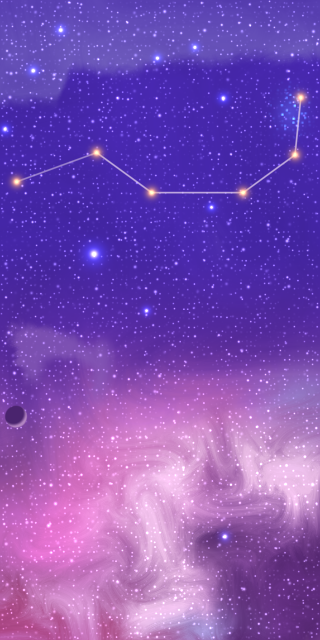
Reproduce this background procedurally as a Shadertoy shader.

```glsl
// A violet night sky: cloud bank above, a zigzag of linked stars, pink nebula below.
// Layered warped sines shape the gas, soft ellipses place its colours,
// and jittered cells scatter the stars. Canvas space is 1 wide by 2 tall.

vec2 hash2(vec2 p) {
    vec3 h = fract(p.xyx * vec3(0.1031, 0.1030, 0.0973));
    h += dot(h, h.yzx + 33.33);
    return fract((h.xx + h.yz) * h.zy);
}

// Layered sines, rotated and folded at each octave; roughly -1 to 1
float gas(vec2 p) {
    float sum = 0.0, amp = 0.55;
    for (int i = 0; i < 7; i++) {
        p = mat2(0.8, 0.6, -0.6, 0.8) * p + 1.7;
        p += 0.65 * sin(p.yx * 1.3 + float(i));
        sum += amp * sin(p.x) * cos(p.y);
        p *= 1.9;
        amp *= 0.6;
    }
    return sum;
}

// Soft elliptical weight
float blob(vec2 p, vec2 center, vec2 radius) {
    vec2 d = (p - center) / radius;
    return exp(-dot(d, d));
}

// One jittered star per cell, most of them faint
float starField(vec2 p, float cells, float radius) {
    vec2 id = floor(p * cells);
    vec2 h = hash2(id + cells);
    vec2 d = (fract(p * cells) - 0.25 - 0.5 * h) / (cells * radius);
    return exp(-dot(d, d)) * pow(hash2(id + 71.0).x, 5.0);
}

float segmentDistance(vec2 p, vec2 a, vec2 b) {
    vec2 ab = b - a;
    return length(p - a - ab * clamp(dot(p - a, ab) / dot(ab, ab), 0.0, 1.0));
}

vec3 nebula(vec3 col, vec2 p, float n, float fine) {
    vec2 q = p + 0.05 * vec2(n, fine);
    float haze = smoothstep(-0.24, 0.28, 0.70 + 0.1 * p.x - p.y + 0.10 * n);
    col = mix(col, vec3(0.62, 0.37, 0.69), haze);

    float pink = blob(q, vec2(0.14, 0.31), vec2(0.34, 0.19))
               + 0.8 * blob(q, vec2(0.42, 0.52), vec2(0.26, 0.17))
               + 0.5 * blob(q, vec2(0.70, 0.68), vec2(0.30, 0.14));
    col = mix(col, vec3(0.89, 0.43, 0.79), clamp(pink * (0.85 + 0.35 * n), 0.0, 0.95));

    float crimson = blob(q, vec2(0.0, 0.03), vec2(0.33, 0.14))
                  + 0.6 * blob(q, vec2(0.38, 0.0), vec2(0.20, 0.09));
    col = mix(col, vec3(0.70, 0.27, 0.52), clamp(crimson * (0.8 - 0.5 * fine), 0.0, 0.9));

    float shadow = blob(q, vec2(0.98, 0.20), vec2(0.29, 0.21))
                 + 0.8 * blob(q, vec2(0.84, 0.03), vec2(0.18, 0.14))
                 + 0.6 * blob(q, vec2(0.66, 0.29), vec2(0.07, 0.05))
                 + 0.4 * blob(q, vec2(0.0, 0.55), vec2(0.14, 0.15));
    col = mix(col, vec3(0.34, 0.15, 0.46), clamp(shadow * (1.0 + 0.3 * n), 0.0, 0.93));

    // Pale arc sweeping from the right down to the bottom
    float pale = blob(q, vec2(0.70, 0.59), vec2(0.27, 0.11))
               + 0.8 * blob(q, vec2(0.94, 0.50), vec2(0.18, 0.13))
               + 0.9 * blob(q, vec2(0.47, 0.38), vec2(0.17, 0.19))
               + 0.9 * blob(q, vec2(0.49, 0.12), vec2(0.19, 0.17))
               + 0.5 * blob(q, vec2(0.13, 0.13), vec2(0.16, 0.07));
    col = mix(col, vec3(0.89, 0.72, 0.87), clamp(pale * (0.75 + 0.6 * fine), 0.0, 0.95));

    float blue = 0.6 * blob(q, vec2(0.98, 0.74), vec2(0.15, 0.11))
               + 0.5 * blob(q, vec2(0.63, 0.05), vec2(0.13, 0.06));
    col = mix(col, vec3(0.57, 0.59, 0.83), clamp(blue * (0.9 + 0.6 * fine), 0.0, 0.8));
    return col * (1.0 + 0.13 * fine * haze);
}

void mainImage(out vec4 fragColor, in vec2 fragCoord) {
    vec2 p = fragCoord / iResolution.xy * vec2(1.0, 2.0);
    float px = 2.0 / iResolution.y;
    float n = gas(p * 5.0), fine = gas(p * 13.0 + 4.0);

    // Night gradient and nebula
    vec3 col = mix(vec3(0.35, 0.17, 0.61), vec3(0.27, 0.15, 0.66), smoothstep(0.8, 1.3, p.y));
    col = nebula(col * (1.0 + 0.07 * n), p, n, fine);

    // Upper cloud bank, hanging lower at the left
    float edge = mix(1.66, 1.76 + 0.06 * p.x, smoothstep(0.17, 0.23, p.x));
    float bank = smoothstep(-0.015, 0.045, p.y - edge + 0.022 * n + 0.018 * fine);
    bank *= 0.78 + 0.22 * n - 0.3 * smoothstep(1.82, 2.0, p.y);
    col = mix(col, vec3(0.44, 0.37, 0.74), clamp(bank, 0.0, 1.0));

    // Lone mauve cloud with a trailing tail, and faint wisps at the right
    vec2 q = p + 0.035 * vec2(fine, n);
    float puff = blob(q, vec2(0.17, 0.93), vec2(0.13, 0.055))
               + 0.8 * blob(q, vec2(0.10, 0.85), vec2(0.045, 0.08))
               + 0.7 * blob(q, vec2(0.31, 0.86), vec2(0.055, 0.12));
    col = mix(col, vec3(0.53, 0.36, 0.72), 0.75 * smoothstep(0.25, 0.9, puff + 0.2 * fine));
    float wisp = blob(q, vec2(0.88, 1.29), vec2(0.22, 0.08)) * smoothstep(-0.2, 0.8, n + 0.4 * fine);
    col = mix(col, vec3(0.42, 0.31, 0.73), 0.6 * wisp);

    // Scattered stars and a small cyan cluster
    float dust = starField(p, 15.0, 0.0045) + starField(p, 34.0, 0.0033) + 0.75 * starField(p, 67.0, 0.0025);
    col += vec3(0.65, 0.60, 0.80) * dust;
    float cluster = blob(p, vec2(0.91, 1.65), vec2(0.045, 0.055));
    col += vec3(0.2, 0.5, 0.6) * cluster * (0.25 + 2.0 * starField(p, 80.0, 0.004));

    // Bright stars: position and size
    vec3 beacons[10] = vec3[10](vec3(0.294, 1.206, 0.011), vec3(0.104, 1.779, 0.006),
        vec3(0.190, 1.906, 0.006), vec3(0.661, 1.352, 0.005), vec3(0.458, 1.029, 0.005),
        vec3(0.698, 1.693, 0.006), vec3(0.492, 1.818, 0.005), vec3(0.609, 1.852, 0.005),
        vec3(0.016, 1.596, 0.006), vec3(0.703, 0.323, 0.006));
    for (int i = 0; i < 10; i++) {
        vec3 s = beacons[i];
        col += vec3(0.9) * blob(p, s.xy, s.zz) + vec3(0.08, 0.12, 0.4) * blob(p, s.xy, s.zz * 3.0);
    }

    // Linked warm stars
    vec2 nodes[6] = vec2[6](vec2(0.052, 1.432), vec2(0.302, 1.523), vec2(0.474, 1.398),
        vec2(0.760, 1.398), vec2(0.922, 1.516), vec2(0.940, 1.695));
    for (int i = 0; i < 6; i++) {
        float d = segmentDistance(p, nodes[i], nodes[min(i + 1, 5)] + 1e-5);
        float link = 1.0 - smoothstep(0.0018 - 0.5 * px, 0.0018 + px, d);
        col = mix(col, vec3(0.86, 0.78, 0.92), link * (i == 0 ? 0.55 : 0.8));
    }
    for (int i = 0; i < 6; i++) {
        col = mix(col, vec3(0.97, 0.66, 0.52), 0.85 * blob(p, nodes[i], vec2(0.018)));
        col += vec3(0.6, 0.5, 0.3) * blob(p, nodes[i], vec2(0.008));
    }

    // Small planet, lit along its lower right rim
    vec2 d = p - vec2(0.050, 0.698);
    float disc = 1.0 - smoothstep(0.034 - px, 0.034 + px, length(d));
    float lit = smoothstep(0.029, 0.042, length(d - vec2(-0.008, 0.010)));
    col = mix(col, mix(vec3(0.29, 0.14, 0.43), vec3(0.70, 0.52, 0.76), lit), disc);
    fragColor = vec4(clamp(col, 0.0, 1.0), 1.0);
}
```
